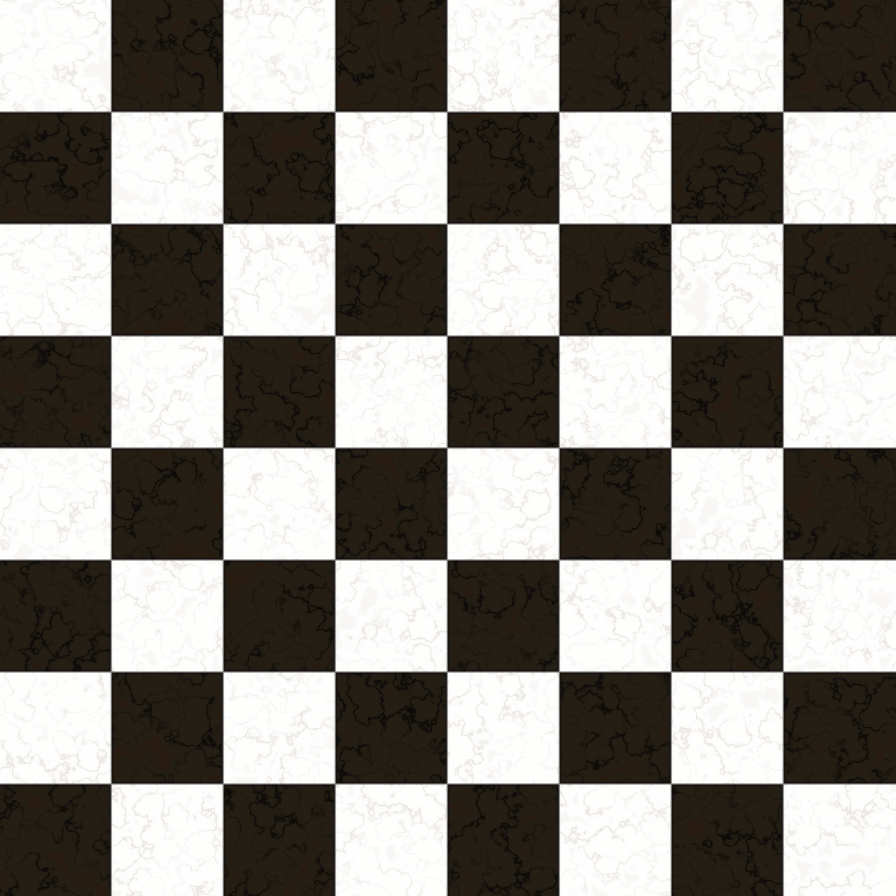
Reproduce this pattern procedurally as a WebGL 1 fragment shader.

```glsl
precision highp float;

uniform vec2 u_resolution;

#define TILES 8.0
#define EDGE_SOFTNESS 0.011
#define SEAM_WIDTH 0.028
#define VEIN_SCALE 3.2
#define VEIN_WIDTH 0.042
#define VEIN_LEVEL 0.43
#define LIGHT_STONE vec3(0.996, 0.995, 0.993)
#define LIGHT_VEIN vec3(0.915, 0.895, 0.875)
#define DARK_STONE vec3(0.142, 0.118, 0.078)
#define DARK_VEIN vec3(0.050, 0.042, 0.035)
#define RUST vec3(0.170, 0.090, 0.050)
#define SEAM_COLOR vec3(0.030, 0.025, 0.020)

vec2 hash2(vec2 p) {
  vec3 q = fract(p.xyx * vec3(0.1031, 0.1030, 0.0973));
  q += dot(q, q.yzx + 33.33);
  return fract((q.xx + q.yz) * q.zy);
}

// Distance to the nearest scattered cell point
float cellular(vec2 p) {
  vec2 cell = floor(p);
  vec2 local = p - cell;
  float nearest = 4.0;
  for (int y = -1; y <= 1; y++) {
    for (int x = -1; x <= 1; x++) {
      vec2 neighbor = vec2(float(x), float(y));
      vec2 delta = neighbor + hash2(cell + neighbor) - local;
      nearest = min(nearest, dot(delta, delta));
    }
  }
  return sqrt(nearest);
}

// Layered cellular noise, rotated between octaves
float marble(vec2 p) {
  float sum = 0.0;
  float weight = 0.533;
  for (int octave = 0; octave < 4; octave++) {
    sum += weight * cellular(p);
    p = mat2(1.6, 1.2, -1.2, 1.6) * p + 7.3;
    weight *= 0.5;
  }
  return sum;
}

// Thin band around one contour of the field
float contour(float field, float level, float width) {
  return 1.0 - smoothstep(0.0, width, abs(field - level));
}

void main() {
  vec2 p = gl_FragCoord.xy / u_resolution * TILES + vec2(0.006, 0.0);
  vec2 tile = clamp(floor(p), 0.0, TILES - 1.0);

  // Checker from signed distances to the inner seams
  vec2 seam = clamp(floor(p + 0.5), 1.0, TILES - 1.0);
  vec2 offset = p - seam;
  vec2 softness = max(vec2(EDGE_SOFTNESS), 0.5 * TILES / u_resolution);
  vec2 wave = (1.0 - 2.0 * mod(seam, 2.0)) * clamp(offset / softness, -1.0, 1.0);
  float darkness = 0.5 + 0.5 * wave.x * wave.y;

  // Each tile is cut from a different piece of stone
  vec2 stone = (p - tile) * VEIN_SCALE + hash2(tile + 3.7) * 60.0 + tile * 9.0;
  float field = marble(stone);
  float patches = smoothstep(0.25, 0.6, cellular(stone * 0.6 + 21.0));
  float vein = contour(field, VEIN_LEVEL, VEIN_WIDTH) * mix(0.35, 1.0, patches);
  float halo = contour(field, VEIN_LEVEL, VEIN_WIDTH * 3.0) * patches;
  float rust = smoothstep(0.59, 0.68, field);

  vec3 light = mix(LIGHT_STONE, LIGHT_VEIN, 0.75 * vein + 0.12 * halo);
  light = mix(light, LIGHT_VEIN, 0.25 * rust);
  vec3 dark = mix(DARK_STONE, RUST, 0.5 * rust);
  dark = mix(dark, DARK_VEIN, 0.8 * vein + 0.2 * halo);

  // Dark tiles deepen toward their seams
  float seamDistance = min(abs(offset.x), abs(offset.y));
  dark = mix(SEAM_COLOR, dark, smoothstep(0.0, SEAM_WIDTH, seamDistance));

  gl_FragColor = vec4(mix(light, dark, darkness), 1.0);
}
```
